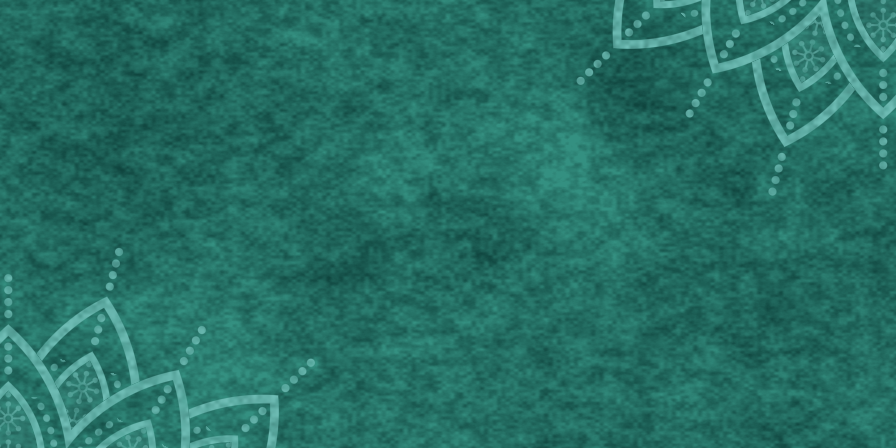
A WebGL 2 fragment shader for this background:

```glsl
#version 300 es
precision highp float;
uniform vec2 u_resolution;
out vec4 fragColor;

const float TAU = 6.2831853;
const vec3 DEEP_TEAL = vec3(0.060, 0.27, 0.245);
const vec3 PALE_TEAL = vec3(0.205, 0.565, 0.505);
const vec3 CHALK = vec3(0.44, 0.745, 0.715);
const float INK_OPACITY = 0.84;
const float CLOUDS = 0.36;
const float STREAKS = 0.80;
const float GRAIN = 0.40;

// Mandala layout, in canvas heights
const vec2 CENTER = vec2(0.0185, -0.485);
const vec2 TURN_SHIFT = vec2(-0.010, 1.010);
const float PETALS = 12.0;
const float FRONT_TIP = 0.761;
const float BACK_TIP = 0.852;
const vec2 OUTER_SIZE = vec2(0.151, 0.3255);
const vec2 INNER_SIZE = vec2(0.083, 0.182);
const float INNER_GAP = 0.127;
const float OUTER_STROKE = 0.0195;
const float INNER_STROKE = 0.0155;
const float DOT_RADIUS = 0.0090;
const float DOT_STEP = 0.0267;
const float ROSETTE_DEPTH = 0.21;
const float ROSETTE_STEP = 0.085;

// Broad stains: x, y, radius, tone
const vec4 STAINS[11] = vec4[11](
    vec4(0.22, 0.84, 0.40, -0.15), vec4(0.75, 0.39, 0.14, -0.22),
    vec4(1.06, 0.44, 0.15, -0.17), vec4(1.39, 0.81, 0.13, -0.25),
    vec4(1.72, 0.25, 0.35, -0.08), vec4(1.25, 0.70, 0.15, 0.22),
    vec4(0.92, 0.62, 0.17, 0.15), vec4(0.48, 0.24, 0.22, 0.18),
    vec4(1.33, 0.53, 0.13, 0.16), vec4(0.65, 0.46, 0.06, 0.16),
    vec4(1.02, 0.16, 0.25, 0.06));

float hash(vec2 p) {
    vec3 h = fract(p.xyx * 0.1031);
    h += dot(h, h.yzx + 33.33);
    return fract((h.x + h.y) * h.z);
}

float noise(vec2 p) {
    vec2 i = floor(p), f = fract(p);
    f = f * f * (3.0 - 2.0 * f);
    return mix(mix(hash(i), hash(i + vec2(1, 0)), f.x),
               mix(hash(i + vec2(0, 1)), hash(i + vec2(1, 1)), f.x), f.y);
}

float fbm(vec2 p) {
    float sum = 0.0, weight = 0.5;
    for (int i = 0; i < 5; i++) {
        sum += weight * noise(p);
        p = mat2(1.96, 0.28, -0.28, 1.96) * p + 17.3;
        weight *= 0.56;
    }
    return sum / 1.074;
}

float fill(float d) {
    float pixel = 0.75 / u_resolution.y;
    return 1.0 - smoothstep(-pixel, pixel, d);
}

// Pointed leaf with its tip at the origin, growing downward
float leaf(vec2 p, vec2 size) {
    float radius = dot(size, size) / (2.0 * size.x);
    return length(vec2(abs(p.x) + radius - size.x, p.y + size.y)) - radius;
}

float innerLine(float d, float width) {
    return fill(abs(d + 0.5 * width) - 0.5 * width);
}

float dotRow(vec2 p, float first, float count) {
    float k = clamp(round((p.y - first) / DOT_STEP), 0.0, count - 1.0);
    return fill(length(p - vec2(0.0, first + k * DOT_STEP)) - DOT_RADIUS);
}

// Dots following the sides of the inner leaf
float sideDots(vec2 p) {
    float radius = dot(INNER_SIZE, INNER_SIZE) / (2.0 * INNER_SIZE.x);
    vec2 c = vec2(abs(p.x) + radius - INNER_SIZE.x, p.y + INNER_SIZE.y);
    float along = mod(atan(c.y, c.x) * radius, DOT_STEP) - 0.5 * DOT_STEP;
    float d = length(vec2(along, length(c) - radius - 0.022)) - 0.85 * DOT_RADIUS;
    return fill(d) * step(p.y, -0.035);
}

float rosette(vec2 p) {
    p.y = mod(p.y + ROSETTE_DEPTH + 0.5 * ROSETTE_STEP, ROSETTE_STEP) - 0.5 * ROSETTE_STEP;
    float sector = TAU / 8.0;
    float angle = atan(p.y, p.x);
    angle -= sector * round(angle / sector);
    vec2 q = length(p) * vec2(cos(angle), sin(angle));
    float spoke = length(q - vec2(clamp(q.x, 0.012, 0.035), 0.0)) - 0.0022;
    float bead = length(q - vec2(0.032, 0.0)) - 0.006;
    float ring = abs(length(p) - 0.009) - 0.0025;
    return fill(min(min(spoke, bead), ring));
}

// x: ink, y: covered area
vec2 petal(vec2 p) {
    float outer = leaf(p, OUTER_SIZE);
    vec2 q = p + vec2(0.0, INNER_GAP);
    float inner = leaf(q, INNER_SIZE);
    float ink = max(innerLine(outer, OUTER_STROKE), innerLine(inner, INNER_STROKE));
    ink = max(ink, fill(inner) * (0.15 + 0.55 * rosette(p)));
    ink = max(ink, 0.8 * sideDots(q) * fill(outer + 0.028));
    ink = max(ink, 0.9 * max(dotRow(p, -0.103, 3.0), dotRow(p, 0.023, 4.0)));
    return vec2(ink, fill(outer));
}

vec2 petalRing(vec2 p, float tip, float offset) {
    float sector = TAU / PETALS;
    float angle = atan(p.x, p.y) - offset * sector;
    angle -= sector * round(angle / sector);
    return petal(length(p) * vec2(sin(angle), cos(angle)) - vec2(0.0, tip));
}

float mandala(vec2 p) {
    vec2 front = petalRing(p - CENTER, FRONT_TIP, 0.0);
    vec2 back = petalRing(p - CENTER, BACK_TIP, 0.5);
    return max(front.x, back.x * (1.0 - front.y));
}

void main() {
    vec2 p = gl_FragCoord.xy / u_resolution.y;
    float aspect = u_resolution.x / u_resolution.y;

    // Weathered ground: clouds, sideways streaks and fine grain
    float tone = 0.54 + CLOUDS * (fbm(p * vec2(4.0, 6.5)) - 0.5);
    tone += STREAKS * (fbm(p * vec2(27.0, 42.0) + 41.0) - 0.5);
    tone += GRAIN * (noise(p * vec2(105.0, 150.0)) - 0.5);
    vec2 warp = 0.10 * vec2(noise(p * 7.0), noise(p * 7.0 + 31.0)) - 0.05;
    for (int i = 0; i < 11; i++) {
        vec2 d = (p + warp - STAINS[i].xy) / STAINS[i].z;
        tone += STAINS[i].w * exp(-dot(d, d));
    }
    vec3 color = mix(DEEP_TEAL, PALE_TEAL, clamp(tone, 0.0, 1.0));

    // Corner mandalas, the second turned half way round
    float ink = max(mandala(p), mandala(vec2(aspect, 0.0) + TURN_SHIFT - p));
    float wear = 0.66 + 0.54 * noise(p * 95.0);
    color = mix(color, CHALK, clamp(ink * INK_OPACITY * wear, 0.0, 1.0));
    fragColor = vec4(color, 1.0);
}
```
